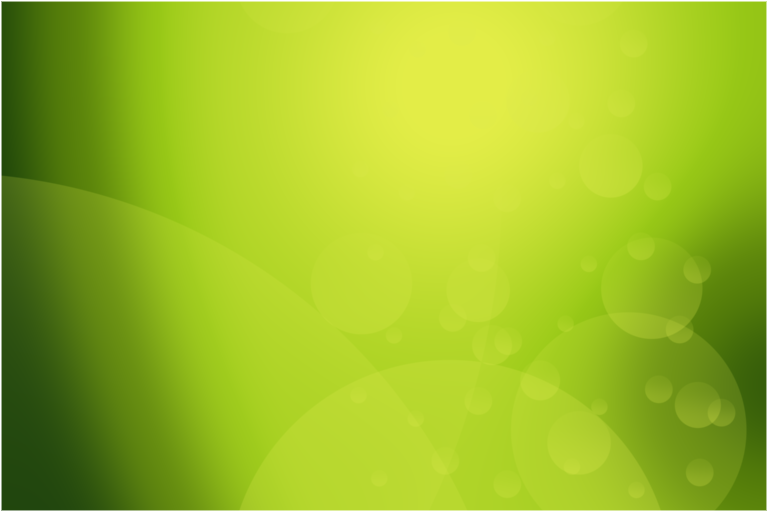
A Shadertoy shader for this background:

```glsl
// Lime backdrop with a warm glow, dark corners, broad translucent discs and
// drifting bubbles. A tone value is shaded from soft falloffs and mapped to a
// colour ramp; discs and bubbles are then blended over it as pale veils.

const vec3 DEEP   = vec3(0.09, 0.24, 0.04);
const vec3 GREEN  = vec3(0.34, 0.50, 0.04);
const vec3 LIME   = vec3(0.60, 0.79, 0.09);
const vec3 YELLOW = vec3(0.89, 0.93, 0.28);
const vec3 VEIL   = vec3(0.86, 0.91, 0.30);

const int SMALL_BUBBLES = 38;

// Gaussian falloff with a separate radius on each axis.
float glow(vec2 p, vec2 centre, vec2 radius) {
    vec2 q = (p - centre) / radius;
    return exp(-dot(q, q));
}

// Four-stop ramp from shadow to highlight.
vec3 ramp(float tone) {
    vec3 c = mix(DEEP, GREEN, smoothstep(0.0, 0.33, tone));
    c = mix(c, LIME, smoothstep(0.28, 0.66, tone));
    return mix(c, YELLOW, clamp((tone - 0.62) / 0.38, 0.0, 1.0));
}

// Light over the plain backdrop.
float backdropTone(vec2 p) {
    float low = 1.0 - p.y;
    float tone = 0.66 * smoothstep(-0.15, 0.45, p.x - 0.20 * low * low);
    tone += 0.36 * glow(p, vec2(0.89, 0.83), vec2(0.42, 0.44));
    tone -= 0.10 * smoothstep(1.15, 1.50, p.x);
    return tone * (1.0 - 0.72 * glow(p, vec2(1.53, 0.25), vec2(0.36, 0.32)));
}

// Anti-aliased disc coverage.
float disc(vec2 p, vec2 centre, float radius, float px) {
    return 1.0 - smoothstep(-px, px, length(p - centre) - radius);
}

// Disc whose veil thins away from the rim over the given depth.
float rimDisc(vec2 p, vec2 centre, float radius, float depth, float px) {
    float inside = max(radius - length(p - centre), 0.0);
    return disc(p, centre, radius, px) * exp(-inside / depth);
}

// Bubble that is faint at its top and brighter along its lower side.
float bubble(vec2 p, vec2 centre, float radius, float px) {
    float height = (p.y - centre.y) / radius;
    float shade = mix(1.0, 0.35, smoothstep(-0.8, 0.9, height));
    return disc(p, centre, radius, px) * shade;
}

vec3 veil(vec3 base, float amount) {
    return mix(base, VEIL, amount);
}

// Broad discs that divide the backdrop.
vec3 addDiscs(vec3 c, vec2 p, float px) {
    float arcFade = 1.0 - smoothstep(0.45, 0.75, p.y);
    c = veil(c, 0.14 * arcFade * rimDisc(p, vec2(-0.476, 0.630), 1.456, 0.12, px));
    c = veil(c, 0.20 * rimDisc(p, vec2(-0.113, -0.464), 1.127, 0.45, px));
    c = veil(c, 0.25 * disc(p, vec2(0.879, -0.138), 0.435, px));
    return veil(c, 0.18 * disc(p, vec2(1.228, 0.160), 0.230, px));
}

// Large bubbles of the composition.
vec3 addLargeBubbles(vec3 c, vec2 p, float px) {
    c = veil(c, 0.26 * bubble(p, vec2(0.706, 0.446), 0.099, px));
    c = veil(c, 0.28 * bubble(p, vec2(1.273, 0.437), 0.099, px));
    c = veil(c, 0.28 * bubble(p, vec2(0.934, 0.433), 0.062, px));
    c = veil(c, 0.34 * bubble(p, vec2(1.193, 0.676), 0.062, px));
    c = veil(c, 0.36 * bubble(p, vec2(1.051, 0.803), 0.062, px));
    c = veil(c, 0.28 * bubble(p, vec2(1.131, 0.135), 0.062, px));
    c = veil(c, 0.28 * bubble(p, vec2(1.363, 0.209), 0.045, px));
    c = veil(c, 0.28 * bubble(p, vec2(0.961, 0.326), 0.039, px));
    c = veil(c, 0.28 * bubble(p, vec2(1.055, 0.257), 0.039, px));
    c = veil(c, 0.14 * bubble(p, vec2(0.561, 1.035), 0.100, px));
    return veil(c, 0.14 * bubble(p, vec2(1.131, 1.050), 0.100, px));
}

// Small bubbles spread evenly over a region that widens downwards.
vec3 addSmallBubbles(vec3 c, vec2 p, float px) {
    for (int i = 0; i < SMALL_BUBBLES; i++) {
        vec2 spot = fract(float(i) * vec2(0.7549, 0.5698) + vec2(0.3, 0.1));
        float left = mix(0.60, 0.70, spot.y);
        float right = mix(1.50, 1.26, spot.y);
        vec2 centre = vec2(mix(left, right, spot.x), spot.y);
        float radius = i % 2 == 0 ? 0.027 : 0.016;
        c = veil(c, 0.25 * bubble(p, centre, radius, px));
    }
    return c;
}

void mainImage(out vec4 fragColor, in vec2 fragCoord) {
    float px = 1.0 / iResolution.y;
    vec2 size = iResolution.xy * px;
    vec2 p = fragCoord * px;

    vec3 c = ramp(backdropTone(p));
    c = addDiscs(c, p, px);
    c = addLargeBubbles(c, p, px);
    c = addSmallBubbles(c, p, px);

    // Thin white frame.
    vec2 toEdge = min(p, size - p);
    float frame = 1.0 - smoothstep(0.002, 0.002 + px, min(toEdge.x, toEdge.y));
    fragColor = vec4(mix(c, vec3(1.0), frame), 1.0);
}
```
